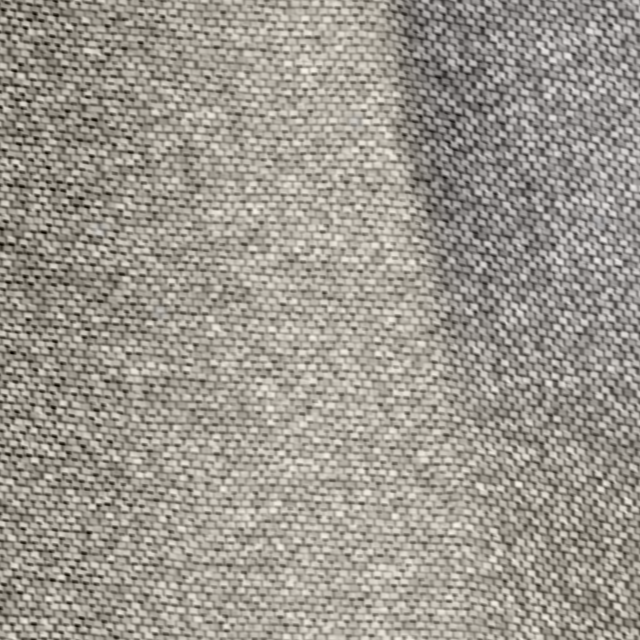
A Shadertoy shader for this texture:

```glsl
// Draws a warm grey woven cloth with a soft fold and a cooler, shaded right side.

const float BLOCK_AREA = 3.286;            // area under a unit soft block
const vec2 THREADS = vec2(58.0, 88.0);     // stitches across, rows up
const vec2 FLAT_STITCH = vec2(0.43, 0.47); // radii in units of one stitch
const vec2 BEAD_STITCH = vec2(0.39, 0.50);
const vec2 DASH_RADIUS = vec2(0.29, 0.27);
const vec3 WARM_TINT = vec3(0.006, -0.015, -0.056);
const vec3 COOL_TINT = vec3(-0.002, -0.015, -0.022);
const vec3 LINT_COLOR = vec3(0.70, 0.71, 0.74);

float hash(vec2 p) {
    return fract(sin(dot(p, vec2(127.1, 311.7))) * 43758.5453);
}

float noise(vec2 p) {
    vec2 cell = floor(p);
    vec2 f = fract(p);
    f = f * f * (3.0 - 2.0 * f);
    float low = mix(hash(cell), hash(cell + vec2(1.0, 0.0)), f.x);
    float high = mix(hash(cell + vec2(0.0, 1.0)), hash(cell + 1.0), f.x);
    return mix(low, high, f.y);
}

// Bends the thread grid: rows sag on the left and tilt beyond the fold.
vec2 bendCloth(vec2 uv, float foldSide) {
    float sag = 0.04 * (1.0 - uv.x) * (1.0 - uv.x);
    float tilt = 0.14 * max(foldSide, 0.0);
    vec2 wobble = vec2(noise(uv * 9.0), noise(uv * 9.0 + 37.0)) - 0.5;
    return uv + vec2(0.05 * uv.y, tilt - sag) + 0.006 * wobble;
}

// Flat-topped block with smooth edges.
float softBlock(vec2 d, vec2 radius) {
    d /= radius;
    d *= d;
    return exp(-dot(d, d));
}

// Staggered rows of stitches with short dark dashes under them, mean near zero.
float weave(vec2 q, vec2 radius, float lean, float dashDepth) {
    float sum = 0.0;
    for (int j = -1; j <= 2; j++) {
        float row = floor(q.y) + float(j);
        float shift = 0.5 * mod(row, 2.0);
        for (int i = -1; i <= 1; i++) {
            vec2 id = vec2(floor(q.x - shift) + float(i), row);
            vec2 jitter = 0.22 * (vec2(hash(id + 5.3), hash(id + 9.7)) - 0.5);
            vec2 d = q - id - vec2(shift + 0.5, 0.5) - jitter;
            d.y += lean * d.x;
            float gain = 0.72 + 0.56 * hash(id);
            float depth = dashDepth * 2.0 * hash(id + 21.7);
            sum += gain * softBlock(d, radius);
            sum -= depth * softBlock(d + vec2(0.0, 0.5), DASH_RADIUS);
        }
    }
    float dashArea = DASH_RADIUS.x * DASH_RADIUS.y * dashDepth;
    return sum - BLOCK_AREA * (radius.x * radius.y - dashArea);
}

// Broad light and shade of the draped cloth.
float drapeTone(vec2 uv, float foldSide, float foldStrength) {
    float leftEdge = mix(0.57, 0.53, smoothstep(0.1, 0.6, uv.y));
    float leftTone = mix(leftEdge, 0.68, smoothstep(0.0, 0.52, uv.x));
    float shadowTone = mix(0.47, 0.60, smoothstep(0.02, 0.32, foldSide));
    float rightTone = mix(0.58, shadowTone, foldStrength);
    float softEdge = smoothstep(-0.12, 0.20, foldSide);
    float crispEdge = smoothstep(-0.02, 0.035, foldSide);
    return mix(leftTone, rightTone, mix(softEdge, crispEdge, foldStrength));
}

// Sparse faint specks of lint.
float lint(vec2 uv) {
    float amount = 0.0;
    for (int i = 0; i < 4; i++) {
        float id = float(i);
        vec2 center = vec2(hash(vec2(id, 2.0)), hash(vec2(id, 8.0)));
        amount += 1.0 - smoothstep(0.004, 0.018, length(uv - center));
    }
    return min(amount, 1.0);
}

void mainImage(out vec4 fragColor, in vec2 fragCoord) {
    vec2 uv = fragCoord / iResolution.xy;

    // Fold line, leaning right as it fades downward
    float foldX = 0.595 + 0.15 * (1.0 - uv.y);
    float foldSide = uv.x - foldX + 0.012 * (noise(uv * 14.0) - 0.5);
    float foldStrength = smoothstep(0.25, 0.80, uv.y);

    // Threads: flat on the lit band, leaning at the left, beaded at the right
    vec2 cloth = bendCloth(uv, foldSide) * THREADS;
    float beyond = smoothstep(-0.04, 0.10, foldSide);
    float litBand = smoothstep(0.0, 0.45, uv.x) * (1.0 - beyond);
    float contrast = mix(0.40, 0.29, litBand);
    float lean = mix(0.14, 0.02, litBand);
    float dashDepth = mix(0.42, 0.20, beyond);
    vec2 radius = mix(FLAT_STITCH, BEAD_STITCH, beyond);
    float stitches = weave(cloth, radius, lean, dashDepth);

    // Yarn streaks, blotches and fibre grain
    float streaks = noise(cloth * vec2(0.35, 1.0)) - 0.5;
    float blotches = noise(uv * 24.0) - 0.5;
    float fibres = noise(cloth * vec2(2.2, 1.6) + 61.0) - 0.5;

    float tone = drapeTone(uv, foldSide, foldStrength);
    tone += contrast * stitches;
    tone += 0.06 * streaks + 0.04 * blotches + 0.16 * fibres;

    // Warm cloth, cooler beyond the fold
    float coolness = smoothstep(-0.02, 0.07, foldSide)
                   * smoothstep(0.45, 0.95, uv.y + 0.35 * uv.x);
    vec3 color = vec3(tone) + mix(WARM_TINT, COOL_TINT, coolness);
    color = mix(color, LINT_COLOR, 0.28 * lint(uv));
    fragColor = vec4(clamp(color, 0.0, 1.0), 1.0);
}
```
